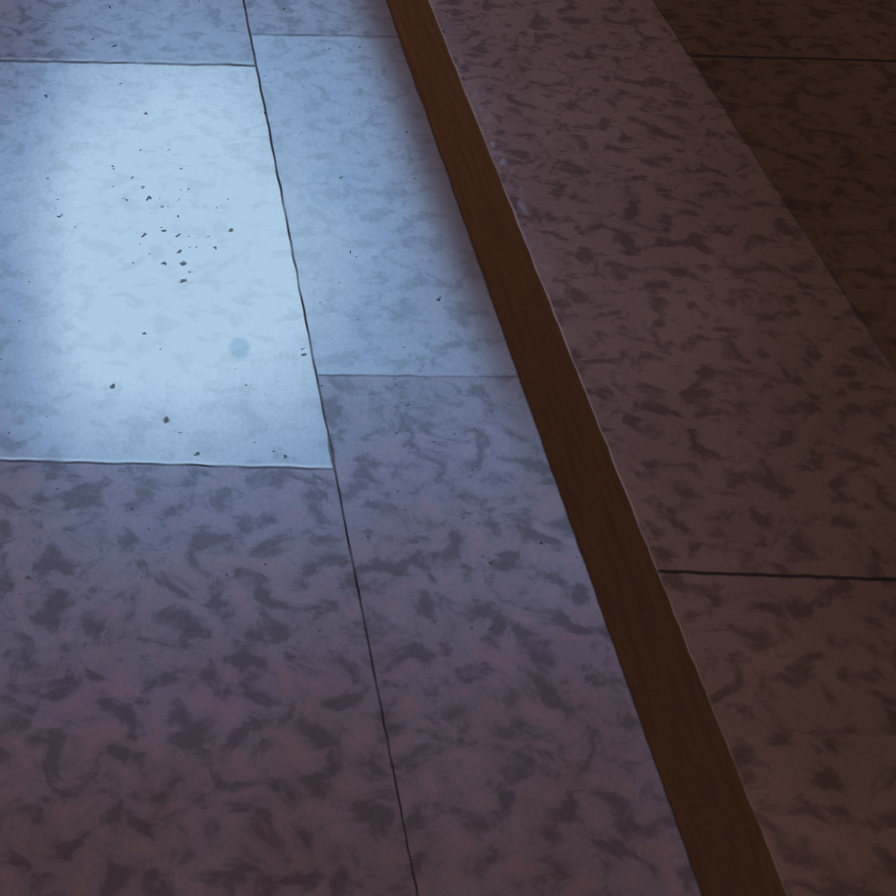
Reproduce this texture procedurally as a WebGL 2 fragment shader.

```glsl
#version 300 es
precision highp float;
uniform vec2 u_resolution;
out vec4 fragColor;

// Perspective: every long joint runs to one vanishing point
const vec2 VANISH = vec2(0.078, 2.0);
const float JOINT_LEFT = 0.194, RISER_FOOT = 0.353, RISER_TOP = 0.4005, JOINT_RIGHT = 0.651;
const float SEAM_WIDTH = 0.0008, SEAM_WOBBLE = 0.0016;

// Window light on the lower floor
const vec2 GLOW_CENTRE = vec2(0.185, 0.71), GLOW_SIZE = vec2(0.30, 0.34);
const float GLOW_GAIN = 0.60;
const vec2 PIT_CENTRE = vec2(0.185, 0.77);

const vec3 WINE = vec3(0.245, 0.185, 0.195);
const vec3 PLUM = vec3(0.315, 0.280, 0.345);
const vec3 SLATE = vec3(0.37, 0.41, 0.52);
const vec3 SKY = vec3(0.48, 0.59, 0.73);
const vec3 PALE = vec3(0.66, 0.77, 0.87);
const vec3 TREAD = vec3(0.250, 0.176, 0.166);
const vec3 TREAD_SHEEN = vec3(0.31, 0.26, 0.30);
const vec3 TREAD_FAR = vec3(0.155, 0.092, 0.065);
const vec3 RISER = vec3(0.200, 0.120, 0.082);
const vec3 GROOVE = vec3(0.085, 0.075, 0.085);

vec2 hash2(vec2 p) {
  vec3 q = fract(p.xyx * vec3(0.1031, 0.1030, 0.0973));
  q += dot(q, q.yzx + 33.33);
  return fract((q.xx + q.yz) * q.zy);
}

float gradNoise(vec2 p) {
  vec2 i = floor(p), f = fract(p), w = f * f * f * (f * (f * 6.0 - 15.0) + 10.0);
  vec2 a = vec2(0, 1);
  vec4 g = vec4(dot(hash2(i) * 2.0 - 1.0, f),
                dot(hash2(i + a.yx) * 2.0 - 1.0, f - a.yx),
                dot(hash2(i + a.xy) * 2.0 - 1.0, f - a.xy),
                dot(hash2(i + 1.0) * 2.0 - 1.0, f - 1.0));
  return mix(mix(g.x, g.y, w.x), mix(g.z, g.w, w.x), w.y);
}

float fbm(vec2 p) {
  float sum = 0.0, amp = 0.6;
  for (int i = 0; i < 4; i++) {
    sum += amp * gradNoise(p);
    p = mat2(1.6, 1.2, -1.2, 1.6) * p + 7.3;
    amp *= 0.55;
  }
  return sum;
}

// Soft-edged line
float line(float d, float width) {
  float soft = 0.0008 + 0.7 / u_resolution.y;
  return 1.0 - smoothstep(max(width - soft, 0.0), width + soft, abs(d));
}

// Small irregular holes, one per cell
float pits(vec2 p, float cells, float chance) {
  vec2 q = p * cells + 0.25 * gradNoise(p * cells * 3.0), id = floor(q), h = hash2(id + 11.0);
  vec2 d = fract(q) - 0.3 - 0.4 * h;
  float r = 0.04 + 0.15 * h.y * h.x;
  return step(hash2(id + 47.0).x, chance) * (1.0 - smoothstep(r * 0.4, r + 0.08, length(d * vec2(0.8, 1.2))));
}

vec3 lightRamp(float l) {
  vec3 c = mix(WINE, PLUM, clamp(l * 4.0, 0.0, 1.0));
  c = mix(c, SLATE, clamp(l * 4.0 - 1.0, 0.0, 1.0));
  c = mix(c, SKY, clamp(l * 4.0 - 2.0, 0.0, 1.0));
  return mix(c, PALE, clamp(l * 4.0 - 3.0, 0.0, 1.0));
}

void main() {
  vec2 p = gl_FragCoord.xy / u_resolution;
  float aa = 1.2 / u_resolution.y, depth = VANISH.y - p.y;
  float u = (p.x - VANISH.x) / depth;
  vec2 stone = vec2(u * 48.0, 110.0 / depth);
  float wob = SEAM_WOBBLE * gradNoise(p * 45.0);
  float grain = gradNoise(p * 190.0) + 0.7 * gradNoise(p * 330.0);
  float cloud = fbm(p * 7.0);
  float mottle = fbm(stone + 0.8 * vec2(gradNoise(stone * 0.6), gradNoise(stone * 0.6 + 19.0)));
  float patches = smoothstep(-0.06, 0.26, mottle);
  float broken = 0.62 + 0.9 * gradNoise(p * 28.0 + 5.0);

  // Lower floor: slabs take the glow in different strengths
  float dLeft = (u - JOINT_LEFT) * depth + wob;
  float isMid = smoothstep(-aa, aa, dLeft);
  float yLow = p.y - mix(0.486 - 0.025 * p.x, 0.585 - 0.010 * p.x, isMid) + wob;
  float yHigh = p.y - mix(0.932 - 0.018 * p.x, 0.966 - 0.016 * p.x, isMid) + wob;
  float lower = 1.0 - smoothstep(-aa, aa, yLow), upper = smoothstep(-aa, aa, yHigh);
  float share = mix(mix(1.0, 0.75, isMid), 0.32, max(lower, upper * 0.7));
  vec2 g = (p - GLOW_CENTRE) / GLOW_SIZE;
  float light = mix(0.08, 0.50, smoothstep(0.0, 0.64, p.y)) + GLOW_GAIN * share * exp(-dot(g, g));
  light -= 0.17 * (1.0 - smoothstep(0.0, 0.11, p.x)) * smoothstep(0.3, 0.6, p.y);
  light += 0.10 * cloud + 0.04 * grain;
  float lit = smoothstep(0.35, 0.9, light);
  vec3 floorCol = lightRamp(light) * (1.03 - patches * mix(0.22, 0.05, lit));
  floorCol += vec3(0.035, 0.010, 0.004) * smoothstep(0.0, 0.35, -mottle) * (1.0 - lit);
  float footGap = (RISER_FOOT - u) * depth;
  float mirror = exp(-pow(footGap / 0.036, 2.0)) * smoothstep(0.35, 0.75, p.y);
  floorCol = mix(floorCol, vec3(0.23, 0.165, 0.17), 0.75 * mirror);

  // Pits and stains of the lower floor
  vec2 toCluster = (p - PIT_CENTRE) * 16.0;
  float cluster = exp(-dot(toCluster, toCluster));
  float holes = pits(p, 52.0, 0.012 + 0.35 * cluster) + 0.6 * pits(p + 3.7, 95.0, 0.025 + 0.15 * cluster);
  floorCol = mix(floorCol, floorCol * 0.4, 0.85 * min(holes, 1.0) * smoothstep(0.12, 0.5, light));
  float stain = 1.0 - smoothstep(0.008, 0.015, length(p - vec2(0.267, 0.612)));
  stain += 0.3 * line(length((p - vec2(0.367, 0.79)) * vec2(1.0, 1.2)) - 0.022, 0.004);
  floorCol = mix(floorCol, floorCol * vec3(0.86, 0.92, 0.95), stain);

  // Worn joints with a bright lip
  float seamFade = mix(0.85, 0.5, isMid) * broken;
  float cross1 = max(line(yLow, SEAM_WIDTH), line(yHigh, SEAM_WIDTH)) * seamFade;
  float lip = max(line(yLow - 0.003, 0.0011), 0.6 * line(yHigh - 0.003, 0.0008)) * (1.0 - isMid);
  float chip = 0.002 * exp(-pow((p.y - 0.495) / 0.016, 2.0));
  float along = line(dLeft, SEAM_WIDTH + chip) * clamp(broken + 0.2, 0.0, 1.0);
  floorCol = mix(floorCol, PALE, 0.6 * lip * broken);
  floorCol = mix(floorCol, GROOVE, 0.8 * clamp(max(cross1, along), 0.0, 1.0));

  // Upper tread: cool sheen by the step, dark beyond the far joint
  float edge = (u - RISER_TOP) * depth, dRight = (u - JOINT_RIGHT) * depth + wob;
  float far = smoothstep(-aa, aa, dRight);
  float sheen = exp(-max(edge, 0.0) / 0.15) * smoothstep(0.15, 0.95, p.y);
  vec3 tread = mix(TREAD, TREAD_SHEEN, 0.85 * sheen);
  float dusk = smoothstep(0.72, 1.05, p.x + 0.25 * (p.y - 0.5));
  tread = mix(tread, TREAD_FAR, max(0.75 * far, 0.40 * dusk));
  tread *= 1.08 - 0.27 * patches + 0.18 * cloud + 0.05 * grain;
  float yTread = p.y - mix(0.388 - 0.035 * p.x, 0.958 - 0.026 * p.x, far) + wob;
  tread = mix(tread, GROOVE * 0.6, 0.75 * line(yTread, mix(0.0018, 0.0008, far)));
  tread = mix(tread, GROOVE, 0.7 * clamp(broken, 0.0, 1.0) * line(dRight, SEAM_WIDTH));
  float worn = exp(-pow((p.y - 0.80) / 0.085, 2.0)) * exp(-pow((edge - 0.008) / 0.008, 2.0));
  tread = mix(tread, SLATE, 0.55 * worn * smoothstep(-0.05, 0.25, gradNoise(p * 95.0)));

  // Riser with faint grain, then the step edges
  vec3 riser = RISER * (1.0 + 0.20 * fbm(vec2(u * 190.0, p.y * 14.0)) + 0.06 * grain);
  riser *= mix(0.92, 1.12, smoothstep(0.4, 1.0, p.y));
  vec3 col = mix(floorCol, riser, smoothstep(-aa, aa, -footGap + wob));
  col = mix(col, GROOVE, 0.5 * line(footGap - wob, 0.0012));
  col = mix(col, tread, smoothstep(-aa, aa, edge + wob));
  float rim = mix(0.2, 0.65, smoothstep(0.1, 0.6, p.y)) * clamp(broken + 0.2, 0.0, 1.0);
  col = mix(col, vec3(0.45, 0.40, 0.43), line(edge + wob, 0.0009) * rim);
  fragColor = vec4(clamp(col, 0.0, 1.0), 1.0);
}
```
